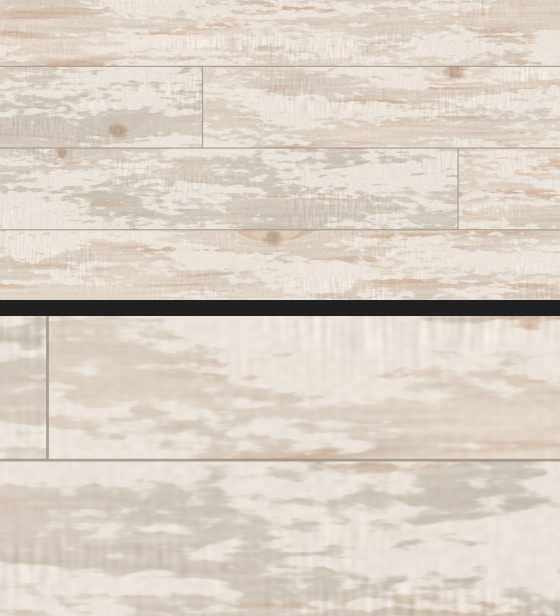
Top: the whole. Bottom: its middle third, enlarged.
This texture is drawn by a Shadertoy shader. Its source:

```glsl
const float ROW_HEIGHT = 0.2725;
const float ROW_START = 0.234;
const float PLANK_LENGTH = 2.6;
const float SEAM_HALF_WIDTH = 0.0013;

const vec3 GREY_WOOD = vec3(0.80, 0.765, 0.715);
const vec3 BEIGE_WOOD = vec3(0.885, 0.835, 0.78);
const vec3 TAN_STREAK = vec3(0.82, 0.70, 0.60);
const vec3 KNOT_BROWN = vec3(0.70, 0.57, 0.46);
const vec3 WHITE_PAINT = vec3(0.932, 0.906, 0.875);
const vec3 SEAM_COLOR = vec3(0.60, 0.56, 0.51);

// Knots: center x, center y, radius
const vec3 KNOTS[4] = vec3[4](
    vec3(0.393, 0.563, 0.034), vec3(0.910, 0.205, 0.034),
    vec3(1.517, 0.762, 0.040), vec3(0.206, 0.492, 0.022));

// Gradient noise
vec2 unitGradient(vec2 cell) {
    vec3 h = fract(cell.xyx * vec3(0.1031, 0.1030, 0.0973));
    h += dot(h, h.yzx + 33.33);
    float angle = 6.2832 * fract((h.x + h.y) * h.z);
    return vec2(cos(angle), sin(angle));
}

float gradientNoise(vec2 p) {
    vec2 i = floor(p), f = p - i;
    vec2 u = f * f * f * (f * (f * 6.0 - 15.0) + 10.0);
    vec2 e = vec2(0.0, 1.0);
    float low = mix(dot(unitGradient(i), f),
                    dot(unitGradient(i + e.yx), f - e.yx), u.x);
    float high = mix(dot(unitGradient(i + e.xy), f - e.xy),
                     dot(unitGradient(i + e.yy), f - e.yy), u.x);
    return 1.4 * mix(low, high, u.y);
}

float fbm(vec2 p, int octaves) {
    float sum = 0.0, amplitude = 0.5;
    for (int i = 0; i < octaves; i++) {
        sum += amplitude * gradientNoise(p);
        p = p * 2.03 + vec2(17.3, 9.1);
        amplitude *= 0.5;
    }
    return sum;
}

float rowCoord(float y) {
    return (y - ROW_START) / ROW_HEIGHT;
}

// Plank coordinates: whole part names the plank, fraction runs across it
vec2 plankCoord(vec2 p) {
    float row = rowCoord(p.y);
    float joint = 1.527 - 0.852 * floor(row);
    return vec2((p.x - joint) / PLANK_LENGTH, row);
}

float seamMask(vec2 local, float pixel) {
    vec2 d = min(local, 1.0 - local) * vec2(PLANK_LENGTH, ROW_HEIGHT);
    return 1.0 - smoothstep(-0.5 * pixel, 0.9 * pixel, min(d.x, d.y) - SEAM_HALF_WIDTH);
}

// Grain displacement (x) and core darkness (y) of the knots in one row
vec2 knotField(vec2 p, float row) {
    vec2 field = vec2(0.0);
    for (int i = 0; i < 4; i++) {
        vec3 knot = KNOTS[i];
        float sameRow = 1.0 - step(0.5, abs(floor(rowCoord(knot.y)) - row));
        vec2 d = (p - knot.xy) / knot.z;
        float bend = 1.7 * knot.z * exp(-dot(d * vec2(0.24, 0.85), d * vec2(0.24, 0.85)));
        float core = 1.0 - smoothstep(0.45, 1.15, length(d * vec2(1.0, 1.2)) + 0.5 * fbm(p * 45.0, 2));
        field += sameRow * vec2(bend, core);
    }
    return field;
}

vec3 woodColor(vec2 q, float warmth) {
    float broad = fbm(q * vec2(1.8, 8.0), 4);
    float grain = fbm(q * vec2(5.0, 85.0), 3);
    float rings = gradientNoise(vec2(q.x * 0.8, q.y * 48.0));
    vec3 color = mix(GREY_WOOD, BEIGE_WOOD, clamp(warmth + 0.9 * broad, 0.0, 1.0));
    float streak = fbm(q * vec2(1.9, 24.0) + 7.0, 4) + 0.32 * (warmth - 0.75);
    color = mix(color, TAN_STREAK, 0.8 * smoothstep(0.05, 0.38, streak));
    return color + 0.055 * grain + 0.022 * rings;
}

// Worn paint: broad patches broken up by fine flakes
float paintMask(vec2 p, vec2 q) {
    float patches = fbm(mix(p, q, 0.5) * vec2(2.2, 9.0) + 31.0, 4);
    float flakes = fbm(p * vec2(24.0, 65.0), 3);
    float streaks = fbm(q * vec2(4.0, 42.0) + 53.0, 3);
    return smoothstep(-0.09, 0.14, patches + 0.5 * flakes + 0.45 * streaks);
}

void mainImage(out vec4 fragColor, in vec2 fragCoord) {
    float pixel = 1.0 / iResolution.y;
    vec2 p = fragCoord * pixel;
    vec2 coord = plankCoord(p);
    vec2 plank = floor(coord);
    vec2 seed = vec2(3.71 * plank.y + 5.3 * plank.x, 2.17 * plank.y + 7.9 * plank.x) + 20.0;
    float warmth = mix(0.22, 0.76, max(step(0.0, plank.x), step(plank.y, -0.5)));

    // Grain bent by knots and a slow waver
    vec2 knot = knotField(p, plank.y);
    vec2 s = p + seed;
    vec2 q = s + vec2(0.0, knot.x + 0.018 * fbm(s * vec2(2.0, 5.0), 2));
    vec3 color = woodColor(q, warmth);

    // Upright saw marks scratch the wood, the knots and some of the paint
    float saw = gradientNoise(s * vec2(125.0, 18.0));
    float sawArea = smoothstep(-0.05, 0.3, fbm(s * vec2(2.5, 9.0) + 71.0, 3));
    color = mix(color, KNOT_BROWN, knot.y * (0.65 + 0.35 * saw));
    float paint = paintMask(s, q) * (1.0 - 0.75 * knot.y);
    color = mix(color, WHITE_PAINT, 0.88 * paint);
    color += saw * (0.012 + 0.045 * sawArea);
    color += 0.018 * gradientNoise(s * vec2(75.0, 110.0));

    color = mix(color, SEAM_COLOR, 0.8 * seamMask(fract(coord), pixel));
    fragColor = vec4(clamp(color, 0.0, 1.0), 1.0);
}
```
